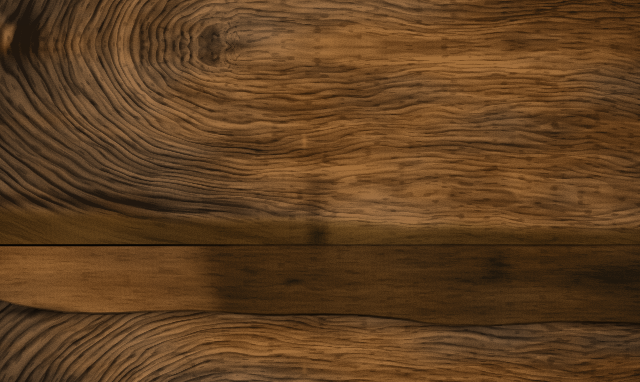
Reproduce this texture procedurally as a Shadertoy shader.

```glsl
const vec3 DARK = vec3(0.13, 0.09, 0.05);
const vec3 UMBER = vec3(0.27, 0.16, 0.06);
const vec3 WALNUT = vec3(0.41, 0.255, 0.11);
const vec3 HONEY = vec3(0.60, 0.405, 0.21);
const vec3 DUST_TINT = vec3(1.30, 0.94, 0.60);
const vec3 OLIVE_TINT = vec3(0.95, 1.0, 0.88);
const vec2 KNOT = vec2(0.63, 0.885);
const vec2 LOWER_CENTRE = vec2(0.62, -0.12);
const float RING_SQUEEZE = 0.62;
const float RING_RATE = 62.0;
const float FIBRE_RATE = 170.0;
const float SEAM_Y = 0.358;
const float BRIGHTNESS = 0.75;

float hash(vec2 p) {
    return fract(sin(dot(p, vec2(127.1, 311.7))) * 43758.5453);
}

float noise(vec2 p) {
    vec2 i = floor(p), f = fract(p);
    f = f * f * (3.0 - 2.0 * f);
    return mix(mix(hash(i), hash(i + vec2(1, 0)), f.x),
               mix(hash(i + vec2(0, 1)), hash(i + vec2(1, 1)), f.x), f.y);
}

float fbm(vec2 p) {
    float sum = 0.0, amp = 0.5;
    for (int i = 0; i < 4; i++) {
        sum += amp * noise(p);
        p = p * 2.03 + 17.3;
        amp *= 0.5;
    }
    return sum / 0.9375;
}

// Soft elliptical spot
float spot(vec2 p, vec2 centre, vec2 size) {
    vec2 q = (p - centre) / size;
    return exp(-dot(q, q));
}

// Grain coordinates: x runs along the fibres, y counts outward from the centre
vec2 grainSpace(vec2 p, vec2 centre) {
    vec2 q = p - centre;
    q.y += 0.06 * (fbm(p * vec2(2.5, 5.0)) - 0.5) + 0.010 * (fbm(p * vec2(9.0, 14.0)) - 0.5);
    q.y += 0.025 * max(q.x, 0.0);
    float across = length(vec2(min(q.x, 0.0) * RING_SQUEEZE, q.y));
    float along = q.x > 0.0 ? q.x : 0.35 * atan(q.x * RING_SQUEEZE, abs(q.y) + 0.02);
    return vec2(along, across);
}

// Dark late wood with a soft inner and a crisp outer edge
float rings(vec2 g) {
    float phase = g.y * RING_RATE + 5.0 * noise(g * vec2(2.5, 12.0)) + 0.9 * noise(g * vec2(12.0, 45.0));
    float s = fract(phase);
    float line = smoothstep(0.35, 0.85, s) * (1.0 - smoothstep(0.85, 1.0, s));
    return line * (0.15 + 1.1 * noise(vec2(g.x * 7.0, floor(phase) * 3.7)));
}

vec3 woodRamp(float t) {
    vec3 c = mix(DARK, UMBER, clamp(t / 0.32, 0.0, 1.0));
    c = mix(c, WALNUT, clamp((t - 0.32) / 0.3, 0.0, 1.0));
    return mix(c, HONEY, clamp((t - 0.62) / 0.38, 0.0, 1.15));
}

void mainImage(out vec4 fragColor, in vec2 fragCoord) {
    vec2 p = fragCoord / iResolution.y;
    float px = 1.0 / iResolution.y;
    float width = iResolution.x / iResolution.y;

    // Board layout: straight seam above, wavy crack below
    float crackY = mix(0.18, 0.152, smoothstep(0.75, 1.2, p.x)) + 0.03 * exp(-9.0 * p.x)
                 + 0.006 * sin(12.0 * p.x - 4.0) + 0.005 * (fbm(p.xx * 9.0) - 0.5);
    float upper = smoothstep(-px, px, p.y - SEAM_Y);
    float lower = smoothstep(-px, px, crackY - p.y);
    float strip = (1.0 - upper) * (1.0 - lower);
    float sapwood = upper * (1.0 - smoothstep(0.065, 0.11, p.y - SEAM_Y + 0.03 * p.x + 0.03 * (fbm(p * 4.0) - 0.5)));

    // Curved grain in the outer boards, straight grain in the strip
    vec2 g = grainSpace(p, p.y > crackY ? KNOT : LOWER_CENTRE);
    if (strip > 0.5) g = vec2(p.x, p.y + 0.03 * fbm(p * vec2(2.0, 5.0)) + 0.02 * p.x);
    float figure = 1.0 - max(strip, sapwood);
    float curl = 1.0 - smoothstep(0.35, 1.0, p.x);
    float bands = fbm(g * vec2(1.6, 26.0) + 5.0) - 0.5;
    float streaks = noise(g * vec2(1.2, 11.0) + 77.0) - 0.5;
    float fibre = noise(g * vec2(18.0, FIBRE_RATE)) - 0.5;
    float pores = smoothstep(0.62, 0.9, noise(g * vec2(45.0, FIBRE_RATE * 1.2) + 31.0));
    float cloud = fbm(p * vec2(2.2, 4.0) + 9.0) - 0.5;
    float grit = hash(floor(p * 420.0)) - 0.5;

    float t = BRIGHTNESS + 0.55 * cloud + 0.11 * grit;
    t += bands * mix(0.35, 0.75, figure) + streaks * mix(0.1, 0.26, figure);
    t += fibre * mix(0.14, 0.34, figure) - pores * mix(0.10, 0.22, figure);
    t -= rings(g) * figure * mix(0.28, 0.48, curl) * smoothstep(0.0, 0.06, g.y);

    // Broad light and dark areas
    float heartEdge = 0.50 + 0.25 * (SEAM_Y - p.y) + 0.08 * (fbm(p * 8.0) - 0.5);
    t -= strip * mix(0.0, 0.36, smoothstep(-0.05, 0.07, p.x - heartEdge));
    t -= sapwood * 0.28;
    t += 0.24 * spot(p, vec2(1.15, 0.85), vec2(0.4, 0.05)) + 0.14 * spot(p, vec2(0.42, 0.78), vec2(0.25, 0.18));
    t += 0.20 * upper * spot(p, vec2(1.1, 0.44), vec2(0.5, 0.04));
    t -= 0.45 * spot(p, vec2(0.0, 0.478 - 0.04 * p.x), vec2(0.42, 0.018));
    t -= 0.24 * spot(p, vec2(0.63, 0.61), vec2(0.16, 0.04));
    t -= 0.18 * spot(p, vec2(0.05, 0.85), vec2(0.22, 0.25));
    vec2 edge = abs(p / vec2(width, 1.0) - 0.5) * 2.0;
    t -= 0.22 * pow(edge.x, 5.0) + 0.14 * pow(edge.y, 6.0);

    // Stains and knots
    t -= 0.20 * upper * spot(p, vec2(0.825, 0.46), vec2(0.025, 0.14));
    t -= 0.30 * spot(p, vec2(0.835, 0.385), vec2(0.025, 0.022));
    t -= 0.20 * strip * (spot(p, vec2(1.6, 0.28), vec2(0.1, 0.03)) + spot(p, vec2(1.3, 0.3), vec2(0.03, 0.04)));
    t -= 0.30 * spot(p, vec2(0.77, 0.265), vec2(0.025, 0.006));
    vec2 ragged = p + 0.06 * (vec2(fbm(p * 12.0), fbm(p * 12.0 + 40.0)) - 0.5);
    t -= 0.55 * spot(ragged, vec2(0.06, 0.90), vec2(0.045, 0.07));
    t += 0.70 * spot(ragged, vec2(0.01, 0.915), vec2(0.016, 0.035));
    t -= 0.35 * spot(ragged, KNOT, vec2(0.04, 0.011));

    // Colour: dusty on the curled left, olive in sapwood and strip
    vec3 col = woodRamp(clamp(t, 0.0, 1.1));
    float luma = dot(col, vec3(0.299, 0.587, 0.114));
    float dusty = clamp(0.3 + 0.4 * curl * figure + 2.0 * (fbm(p * vec2(3.0, 9.0) + 60.0) - 0.5), 0.0, 1.0);
    col = mix(col, luma * DUST_TINT, dusty * mix(0.3, 1.0, figure));
    col *= mix(vec3(1.0), OLIVE_TINT, max(sapwood, 0.5 * strip * smoothstep(0.4, 0.7, p.x)));
    col = mix(col, HONEY * 1.15, 0.55 * spot(p, vec2(0.797, 0.63), vec2(0.006, 0.018)));
    col = mix(col, HONEY, 0.45 * spot(p, vec2(0.797, 0.035), vec2(0.006, 0.02)));

    // Joints
    float seam = 1.0 - smoothstep(0.001, 0.0045, abs(p.y - SEAM_Y));
    col *= 1.0 - seam * mix(0.92, 0.35, smoothstep(0.35, 0.75, p.x));
    float gap = crackY - p.y;
    float crack = 1.0 - smoothstep(0.001, 0.006, abs(gap));
    float shade = exp(-max(gap, 0.0) * 70.0) * step(0.0, gap);
    col *= 1.0 - max(0.7 * crack * (0.5 + 0.5 * noise(p.xx * 7.0)), 0.4 * shade);
    col *= 1.0 - 0.6 * spot(p, vec2(0.08, 0.185), vec2(0.09, 0.012));

    fragColor = vec4(col, 1.0);
}
```
